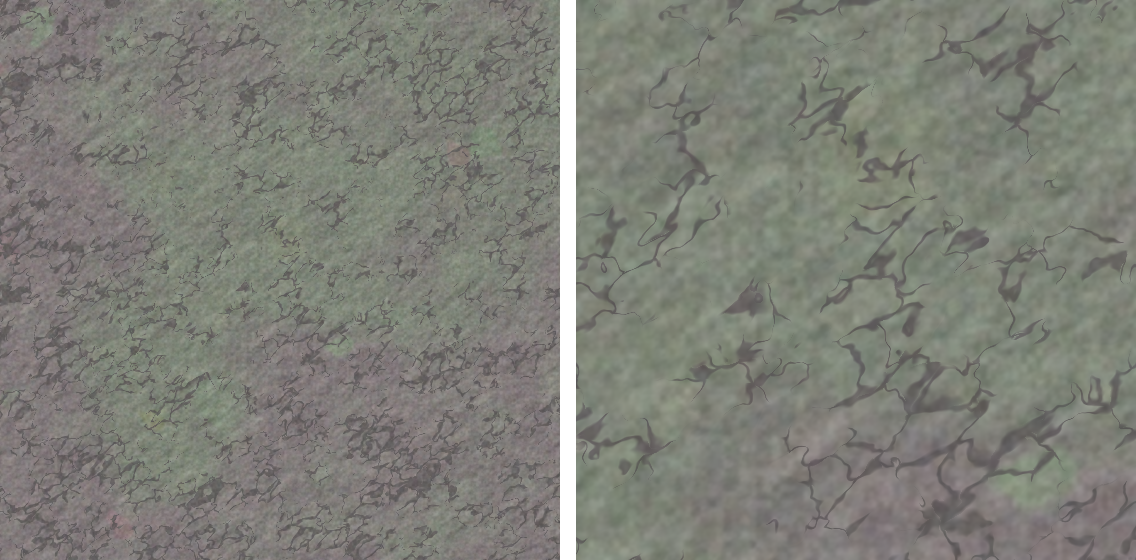
Left, the full canvas; right, a detail of the centre.
This texture is drawn by a Shadertoy shader. Its source:

```glsl
#define GRAINS 44.0          // crust grains across the canvas
#define STRETCH 0.68         // grain elongation along the diagonal
#define CREVICE_WIDTH 0.36
#define CREVICE_DEPTH 0.82
#define RELIEF 0.19
#define SPECKLE 0.095
#define PATCH_GRID 6.0
#define STONE vec3(0.507, 0.498, 0.483)
#define MOSS_TINT vec3(-0.010, 0.026, -0.012)
#define MAUVE_TINT vec3(0.006, -0.016, 0.002)
#define CREVICE_COLOR vec3(0.365, 0.350, 0.350)

float hash(vec2 p) {
    return fract(sin(dot(p, vec2(127.1, 311.7))) * 43758.5453);
}

vec2 hash2(vec2 p) {
    return vec2(hash(p), hash(p + 57.3));
}

float noise(vec2 p) {
    vec2 i = floor(p), f = fract(p);
    f = f * f * f * (f * (f * 6.0 - 15.0) + 10.0);
    return mix(mix(hash(i), hash(i + vec2(1, 0)), f.x),
               mix(hash(i + vec2(0, 1)), hash(i + vec2(1, 1)), f.x), f.y);
}

float fbm(vec2 p) {
    float sum = 0.0, amp = 0.5;
    for (int i = 0; i < 4; i++) {
        sum += amp * noise(p);
        p = mat2(1.6, 1.2, -1.2, 1.6) * p + 19.7;
        amp *= 0.5;
    }
    return sum;
}

// Turns the canvas so that x runs along the diagonal grain
vec2 alongGrain(vec2 p) {
    return vec2(dot(p, vec2(0.8, 0.6)) * STRETCH, dot(p, vec2(-0.6, 0.8)));
}

// Warped cells: x = gap to the next grain, y = how far the gap follows the diagonal, z = grain id
vec3 grainCells(vec2 q) {
    q += 0.9 * (vec2(fbm(q * 0.9), fbm(q * 0.9 + 41.0)) - 0.47);
    q += 0.5 * (vec2(noise(q * 3.1), noise(q * 3.1 + 23.0)) - 0.5);
    vec2 cell = floor(q), nearest = vec2(0), second = vec2(0);
    float d1 = 9.0, d2 = 9.0, id = 0.0;
    for (int y = -1; y <= 1; y++)
    for (int x = -1; x <= 1; x++) {
        vec2 c = cell + vec2(x, y);
        vec2 v = c + hash2(c) - q;
        float d = length(v);
        if (d < d1) {
            d2 = d1; second = nearest;
            d1 = d; nearest = v;
            id = hash(c + 7.7);
        } else if (d < d2) {
            d2 = d; second = v;
        }
    }
    vec2 across = second - nearest;
    return vec3(d2 - d1, abs(across.y) / (length(across) + 0.001), id);
}

// Scattered soft lichen patches, mostly faint, in green, ochre or pink
vec3 lichenTint(vec2 p) {
    vec3 tint = vec3(0);
    vec2 warped = p + 0.05 * (vec2(fbm(p * 22.0), fbm(p * 22.0 + 31.0)) - 0.47);
    vec2 g = warped * PATCH_GRID, cell = floor(g);
    for (int y = -1; y <= 1; y++)
    for (int x = -1; x <= 1; x++) {
        vec2 c = cell + vec2(x, y);
        float kind = hash(c + 3.1);
        float radius = mix(0.12, 0.30, hash(c + 5.9));
        float body = 1.0 - smoothstep(radius * 0.6, radius, length(c + hash2(c + 11.0) - g));
        float strength = mix(0.1, 1.0, pow(hash(c + 17.0), 7.0));
        vec3 hue = kind < 0.55 ? vec3(0.0, 0.095, 0.005)
                 : kind < 0.8 ? vec3(0.045, 0.035, -0.035) : vec3(0.055, -0.02, 0.0);
        tint += body * strength * hue;
    }
    return tint;
}

void mainImage(out vec4 fragColor, in vec2 fragCoord) {
    vec2 p = fragCoord / iResolution.y;
    vec2 q = alongGrain(p) * GRAINS;
    vec3 grain = grainCells(q);

    // Broad drift between mossy and mauve stone
    float broad = smoothstep(0.28, 0.66, fbm(p * 3.5 + 4.0));
    float mottle = fbm(p * 17.0 + 9.0) - 0.47;
    vec3 color = STONE + mix(MAUVE_TINT, MOSS_TINT, clamp(broad + mottle, 0.0, 1.0));
    color += 0.05 * mottle + lichenTint(p);

    // Separate tone of each grain, fading at its rim
    color += (grain.z - 0.5) * vec3(0.035, 0.028, 0.020) * smoothstep(0.0, 0.25, grain.x);

    // Rough relief lit from the upper left
    vec2 toLight = alongGrain(vec2(-0.6, 0.8)) * 0.3;
    float slope = fbm(q * 1.4) - fbm(q * 1.4 + toLight);
    color += RELIEF * slope;

    // Broken crevices, widest where they follow the diagonal
    float openness = smoothstep(0.36, 0.64, fbm(p * 25.0 + 13.0)) * mix(1.15, 0.75, broad);
    float width = CREVICE_WIDTH * openness * mix(0.35, 1.0, grain.y) + 0.01;
    float crevice = (1.0 - smoothstep(width * 0.2, width, grain.x)) * smoothstep(0.02, 0.3, openness);
    color = mix(color, CREVICE_COLOR, CREVICE_DEPTH * crevice);

    // Fine speckle with a trace of colour
    float speck = 0.65 * noise(p * 210.0) + 0.35 * noise(p.yx * 330.0 + 5.0) - 0.5;
    vec3 chroma = vec3(noise(p * 120.0 + 61.0), noise(p * 120.0 + 83.0), noise(p * 120.0 + 97.0)) - 0.5;
    color += SPECKLE * speck + 0.022 * chroma;

    fragColor = vec4(color, 1.0);
}
```
